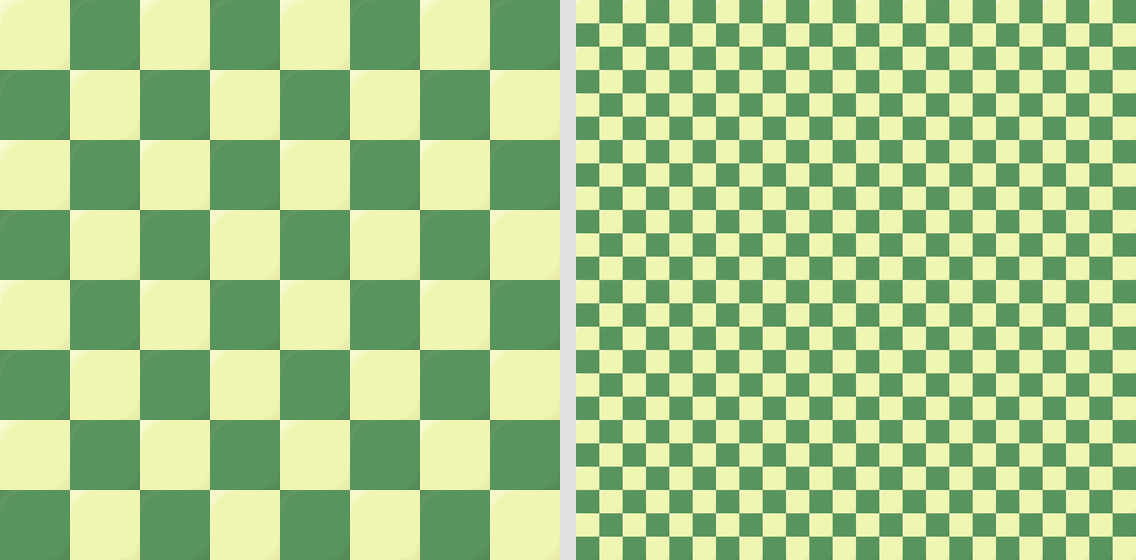
Left: one tile. Right: repeated 3 by 3.
Write a Shadertoy shader that draws this pattern.

```glsl
// Depth past a parabolic corner curve: 0 on the curve, 1 at the corner.
float cornerDepth(vec2 c, float reach) {
    return 1.0 - sqrt(c.x / reach) - sqrt(c.y / reach);
}

// Antialiased coverage of the sliver between the curve and the corner.
float cornerMask(vec2 c, float reach, float pixel) {
    c = max(c, vec2(1e-4));
    vec2 slope = 0.5 / sqrt(c * reach);
    return clamp(cornerDepth(c, reach) / (length(slope) * pixel) + 0.5, 0.0, 1.0);
}

// Colour of one tile with a bevel at the upper left and lower right.
vec3 bevel(vec3 face, vec3 rim, vec3 tip, vec3 shade, vec2 cell, float pixel) {
    vec2 upperLeft = vec2(cell.x, 1.0 - cell.y);
    vec2 lowerRight = vec2(1.0 - cell.x, cell.y);
    vec3 glint = mix(rim, tip, clamp(cornerDepth(upperLeft, 0.48) * 1.5, 0.0, 1.0));
    vec3 shadow = mix(mix(face, shade, 0.45), shade,
                      clamp(cornerDepth(lowerRight, 0.42) * 1.5, 0.0, 1.0));
    vec3 col = mix(face, glint, cornerMask(upperLeft, 0.48, pixel));
    return mix(col, shadow, cornerMask(lowerRight, 0.42, pixel));
}

void mainImage(out vec4 fragColor, in vec2 fragCoord) {
    // Eight tiles each way
    vec2 p = fragCoord / iResolution.xy * 8.0;
    vec2 cell = fract(p);
    float pixel = 8.0 / min(iResolution.x, iResolution.y);

    vec3 green = bevel(vec3(0.35, 0.58, 0.37), vec3(0.385, 0.6, 0.39),
                       vec3(0.33, 0.555, 0.35), vec3(0.315, 0.535, 0.335), cell, pixel);
    vec3 cream = bevel(vec3(0.94, 0.96, 0.70), vec3(0.955, 0.97, 0.76),
                       vec3(0.98, 0.985, 0.84), vec3(0.905, 0.92, 0.65), cell, pixel);

    // Alternating tiles with smooth borders
    vec2 wave = clamp(sin(3.14159 * p) / (1.5708 * pixel), -1.0, 1.0);
    fragColor = vec4(mix(green, cream, 0.5 - 0.5 * wave.x * wave.y), 1.0);
}
```
